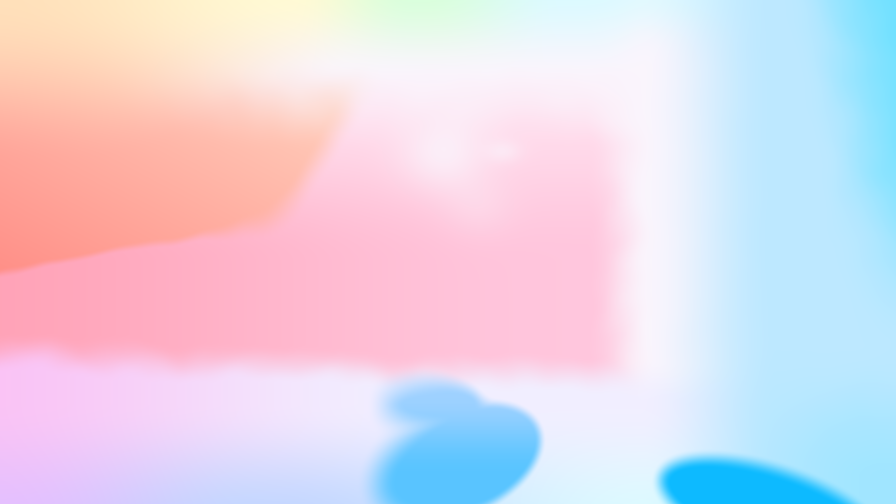
A WebGL 2 fragment shader for this texture map:

```glsl
#version 300 es
precision highp float;
// A soft pastel colour field: a coral and rose panel under a rainbow haze,
// a lavender floor, a cyan column at the right and two blue pools.
// Built from layered smoothstep ramps, tilted ellipses and gradient noise.

uniform vec2 u_resolution;
out vec4 fragColor;

// Warm panel
const vec3 CORAL = vec3(1.0, 0.56, 0.53);
const vec3 PEACH = vec3(1.0, 0.80, 0.73);
const vec3 ROSE  = vec3(1.0, 0.63, 0.71);
const vec3 PINK  = vec3(1.0, 0.775, 0.865);
const vec3 BLUSH = vec3(1.0, 0.87, 0.93);
// Haze along the top
const vec3 APRICOT = vec3(1.0, 0.88, 0.73);
const vec3 CREAM   = vec3(1.0, 0.98, 0.83);
const vec3 MINT    = vec3(0.85, 1.0, 0.86);
const vec3 ICE     = vec3(0.86, 0.98, 1.0);
const vec3 MIST    = vec3(0.98, 0.96, 0.99);
// Floor, column and pools
const vec3 ORCHID     = vec3(0.98, 0.76, 0.96);
const vec3 PEARL      = vec3(0.945, 0.935, 1.0);
const vec3 VIOLET     = vec3(0.89, 0.75, 1.0);
const vec3 PERIWINKLE = vec3(0.76, 0.84, 1.0);
const vec3 SKY        = vec3(0.74, 0.91, 1.0);
const vec3 CYAN       = vec3(0.42, 0.88, 1.0);
const vec3 POOL_PALE  = vec3(0.62, 0.82, 1.0);
const vec3 POOL_BLUE  = vec3(0.35, 0.77, 1.0);
const vec3 POOL_DEEP  = vec3(0.05, 0.73, 1.0);

const float WARP = 0.022;         // wobble of the soft edges
const float NOISE_SCALE = 7.0;
const float PANEL_RIGHT = 1.235;
const float FLOOR_TOP = 0.305;

vec2 hashGradient(vec2 cell) {
    float a = 6.2832 * fract(sin(dot(cell, vec2(127.1, 311.7))) * 4375.85);
    return vec2(cos(a), sin(a));
}

float gradientNoise(vec2 p) {
    vec2 i = floor(p), f = fract(p);
    vec2 u = f * f * f * (f * (f * 6.0 - 15.0) + 10.0);
    vec2 e = vec2(1.0, 0.0);
    float low = mix(dot(hashGradient(i), f),
                    dot(hashGradient(i + e.xy), f - e.xy), u.x);
    float high = mix(dot(hashGradient(i + e.yx), f - e.yx),
                     dot(hashGradient(i + e.xx), f - e.xx), u.x);
    return mix(low, high, u.y);
}

// Approximate signed distance to a tilted ellipse
float ellipse(vec2 p, vec2 center, vec2 radii, float tilt) {
    float c = cos(tilt), s = sin(tilt);
    vec2 q = mat2(c, -s, s, c) * (p - center);
    float k = length(q / radii);
    return k * (k - 1.0) / max(length(q / (radii * radii)), 0.001);
}

float smoothUnion(float a, float b, float k) {
    float h = clamp(0.5 + 0.5 * (b - a) / k, 0.0, 1.0);
    return mix(b, a, h) - k * h * (1.0 - h);
}

float glow(vec2 p, vec2 center, vec2 size) {
    vec2 q = (p - center) / size;
    return exp(-dot(q, q));
}

vec3 warmPanel(vec2 p, float n) {
    vec3 coral = mix(CORAL, PEACH, clamp((p.y - 0.46) * 1.5 + p.x * 0.8, 0.0, 1.0));
    vec3 rose = mix(ROSE, PINK, smoothstep(-0.2, 1.15, p.x));
    rose = mix(rose, BLUSH, smoothstep(0.48, 0.8, p.y));
    // Ragged rising border between coral and rose
    float border = 0.456 + 0.19 * p.x + 0.3 * smoothstep(0.52, 0.8, p.x) + 0.015 * n;
    float blur = mix(0.01, 0.07, smoothstep(0.35, 0.75, p.x));
    vec3 color = mix(rose, coral, smoothstep(-blur, blur, p.y - border));
    float light = 0.75 * glow(p, vec2(0.88, 0.70), vec2(0.085, 0.075))
                + 0.45 * glow(p, vec2(1.0, 0.70), vec2(0.035, 0.022))
                + 0.25 * glow(p, vec2(0.95, 0.59), vec2(0.07, 0.06));
    return mix(color, MIST, min(light, 0.85));
}

vec3 topHaze(float x) {
    vec3 color = mix(APRICOT, CREAM, smoothstep(0.0, 0.6, x));
    color = mix(color, MINT, smoothstep(0.58, 0.82, x));
    return mix(color, ICE, smoothstep(0.84, 1.12, x));
}

vec3 floorColor(vec2 p) {
    vec3 upper = mix(ORCHID, PEARL, smoothstep(-0.1, 0.85, p.x));
    vec3 lower = mix(VIOLET, PERIWINKLE, smoothstep(0.0, 0.5, p.x));
    lower = mix(lower, ICE, smoothstep(0.55, 1.3, p.x));
    return mix(lower, upper, smoothstep(-0.04, 0.2, p.y));
}

void main() {
    vec2 p = gl_FragCoord.xy / u_resolution.y;
    float n = gradientNoise(p * NOISE_SCALE) + 0.5 * gradientNoise(p * NOISE_SCALE * 2.3 + 9.0);
    vec2 w = p + WARP * n;

    // Panel, fading up through mist into the rainbow haze
    vec3 color = warmPanel(p, n);
    float misty = smoothstep(0.15, 0.7, p.x);
    color = mix(color, MIST, misty * smoothstep(0.70, 0.88, w.y));
    color = mix(color, topHaze(p.x), smoothstep(mix(0.68, 0.84, misty), 1.02, p.y));

    // Pale margin and floor
    float margin = smoothstep(PANEL_RIGHT - 0.07, PANEL_RIGHT + 0.06, w.x);
    color = mix(color, MIST, margin * (1.0 - 0.8 * smoothstep(0.85, 1.0, p.y)));
    float floorEdge = FLOOR_TOP - 0.04 * p.x;
    color = mix(floorColor(p), color, smoothstep(floorEdge - 0.05, floorEdge + 0.035, w.y));

    // Cyan column, deepest toward the upper right corner
    color = mix(color, SKY, smoothstep(1.27, 1.54, p.x + 0.3 * WARP * n));
    float corner = smoothstep(-0.12, 0.12, w.x - 1.87 + 0.2 * p.y);
    color = mix(color, CYAN, 0.95 * corner * smoothstep(0.25, 0.7, p.y));
    color = mix(color, CYAN, 0.35 * smoothstep(1.4, 1.75, p.x) * smoothstep(0.32, 0.05, w.y));

    // Two-lobed pool, softer on its left side
    float head = ellipse(p, vec2(0.861, 0.197), vec2(0.095, 0.046), 0.0);
    float body = ellipse(p, vec2(0.91, 0.083), vec2(0.172, 0.102), 0.42);
    float soft = mix(0.04, 0.012, smoothstep(0.75, 1.0, p.x));
    float pool = smoothstep(soft, -soft, smoothUnion(head, body, 0.02));
    color = mix(color, mix(POOL_BLUE, POOL_PALE, smoothstep(0.06, 0.22, p.y)), pool);

    // Deep pool cut by the lower edge
    float deep = ellipse(p, vec2(1.53, -0.015), vec2(0.23, 0.085), -0.31);
    color = mix(color, POOL_DEEP, smoothstep(0.018, -0.022, deep));

    fragColor = vec4(color, 1.0);
}
```
